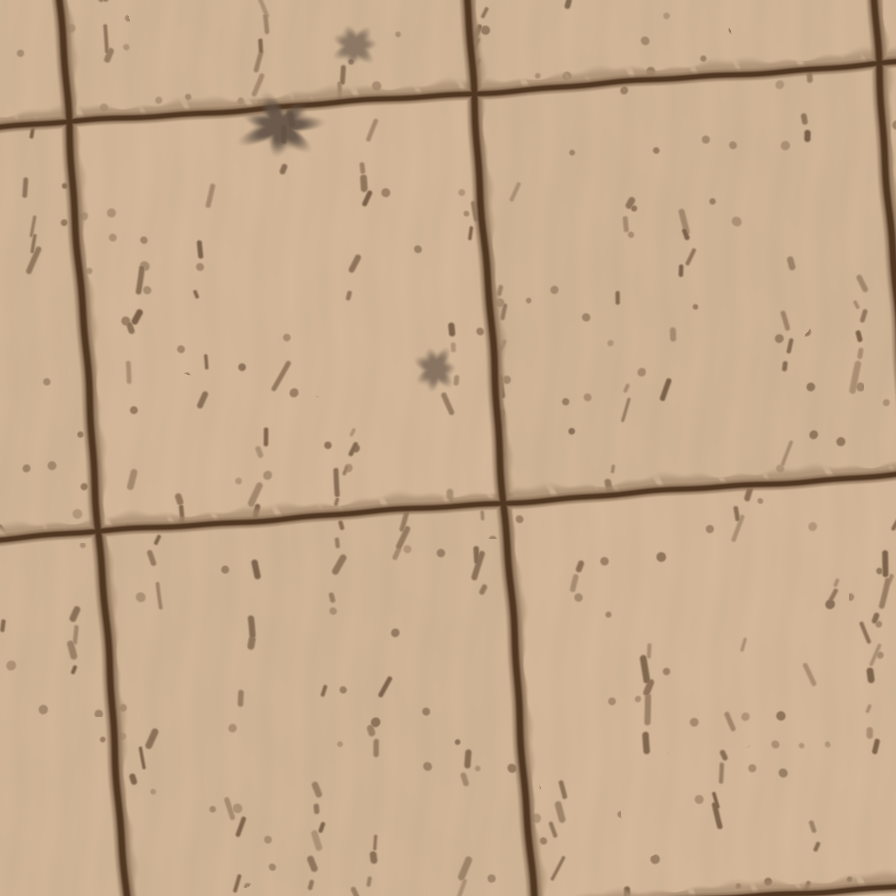
Give the GLSL for this texture, as a three.js fragment shader.

```glsl
varying vec2 vUv;

const vec2 CROSSING = vec2(0.5625, 0.439);    // where two joints meet
const vec2 TILE_RIGHT = vec2(0.452, 0.0325);  // one tile across
const vec2 TILE_UP = vec2(-0.034, 0.457);     // one tile up
const float TILE_SIZE = 0.455;
const vec2 JOINT_HALF = vec2(0.0046, 0.0036);
const vec2 BEVEL_WIDTH = vec2(0.017, 0.021);
const int VEINS = 5;
const float VEIN_STEPS = 22.0;
const float VEIN_LEAN = 0.15;
const float DOT_GRID = 15.0;

const vec3 STONE = vec3(0.815, 0.705, 0.585);
const vec3 PALE = vec3(0.87, 0.77, 0.65);
const vec3 BEVEL = vec3(0.65, 0.54, 0.43);
const vec3 HALO = vec3(0.56, 0.45, 0.35);
const vec3 JOINT = vec3(0.30, 0.20, 0.12);
const vec3 PIT = vec3(0.42, 0.32, 0.23);
const vec3 STAIN = vec3(0.38, 0.32, 0.27);

vec4 hash4(vec2 p) {
  vec4 n = vec4(dot(p, vec2(127.1, 311.7)), dot(p, vec2(269.5, 183.3)),
                dot(p, vec2(419.2, 371.9)), dot(p, vec2(73.7, 157.3)));
  return fract(sin(n) * 43758.5);
}

float capsule(vec2 p, vec2 halfAxis) {
  float h = clamp(dot(p, halfAxis) / dot(halfAxis, halfAxis), -1.0, 1.0);
  return length(p - halfAxis * h);
}

// Broken chains of elongated pits along leaning veins
float veinPits(vec2 q, vec2 id) {
  float ink = 0.0;
  for (int i = 0; i < VEINS; i++) {
    float fi = float(i);
    float seed = hash4(id + fi * 7.3).x;
    float root = (fi + 0.2 + 0.6 * seed) / float(VEINS);
    for (int j = -1; j <= 1; j++) {
      float s = floor(q.y * VEIN_STEPS) + float(j);
      vec4 h = hash4(vec2(s, seed * 91.0) + id);
      float y = (s + 0.5 + 0.5 * (h.x - 0.5)) / VEIN_STEPS;
      float x = root + VEIN_LEAN * (y - 0.5) + 0.015 * sin(y * 9.0 + seed * 40.0)
              + 0.008 * sin(y * 31.0 + fi) + 0.025 * (h.y - 0.5);
      float clump = sin(y * (6.0 + 5.0 * seed) + seed * 50.0) + 0.6 * sin(y * 17.0 + fi * 2.0);
      float present = step(h.w, 0.34 + 0.3 * clump);
      float halfLength = mix(0.006, 0.034, h.z * h.z);
      vec2 axis = halfLength * normalize(vec2(VEIN_LEAN + 1.1 * (h.y - 0.5), 1.0));
      float width = mix(0.002, 0.0065, fract(h.x * 7.0));
      float d = capsule(q - vec2(x, y), axis);
      float shape = 1.0 - smoothstep(width - 0.002, width + 0.006, d);
      ink = max(ink, present * shape * mix(0.4, 1.0, fract(h.y * 13.0)));
    }
  }
  return ink;
}

// Sparse cellular specks, gathered in loose patches
float dots(vec2 q, vec2 id) {
  vec2 g = q * DOT_GRID;
  vec4 h = hash4(floor(g) + id * 37.0);
  float patchiness = 0.5 + 0.5 * sin(q.x * 9.0 + id.y * 4.0) * sin(q.y * 7.0 + id.x * 3.0);
  float d = length(fract(g) - 0.3 - 0.4 * h.xy);
  float radius = mix(0.05, 0.13, h.z);
  return step(h.w, 0.26 * patchiness) * (1.0 - smoothstep(radius, radius + 0.1, d))
       * mix(0.35, 0.8, h.x);
}

float stain(vec2 center, vec2 radius, float spikes) {
  vec2 p = (vUv - center) / radius;
  float a = atan(p.y, p.x);
  float rim = 1.0 + spikes * (sin(a * 7.0 + 1.0) + 0.6 * sin(a * 4.0 + center.x * 60.0));
  return 1.0 - smoothstep(0.45, 1.1, length(p) / rim);
}

void main() {
  // Skewed tile coordinates
  vec2 p = vUv - CROSSING;
  float area = TILE_RIGHT.x * TILE_UP.y - TILE_RIGHT.y * TILE_UP.x;
  vec2 t = vec2(p.x * TILE_UP.y - p.y * TILE_UP.x,
                p.y * TILE_RIGHT.x - p.x * TILE_RIGHT.y) / area;
  t += 0.0022 * sin(t.yx * 9.0 + 1.0) + 0.0012 * sin(t.yx * 29.0);
  vec2 id = floor(t);
  vec2 q = t - id;
  vec2 edge = (q - step(0.5, q)) * TILE_SIZE;

  // Stone with faint leaning streaks
  float across = q.x - VEIN_LEAN * q.y + 0.01 * sin(q.y * 13.0);
  float streak = sin(across * 47.0 + id.y * 3.0) + 0.6 * sin(across * 113.0 + q.y * 4.0)
               + 0.5 * sin(q.y * 23.0 + sin(q.x * 17.0) * 2.0);
  vec3 color = STONE * (1.0 + 0.006 * streak + 0.02 * (hash4(id).y - 0.5));

  // Pits and specks
  float wear = max(veinPits(q, id), dots(q, id));
  color = mix(color, PIT, 0.85 * wear);

  // Worn bevels, wide on the right of and above each joint
  vec2 along = t.yx;
  vec2 rough = 0.8 + 0.2 * sin(along * 19.0 + id * 2.0) + 0.1 * sin(along * 67.0);
  vec2 bevel = smoothstep(vec2(-0.008), vec2(0.0), edge)
             * (1.0 - smoothstep(0.4 * BEVEL_WIDTH, BEVEL_WIDTH * rough, edge));
  color = mix(color, BEVEL, 0.7 * max(bevel.x, bevel.y));
  float scratch = smoothstep(0.55, 1.0, sin(t.x * 83.0 + edge.y * 90.0) * sin(t.x * 37.0));
  color = mix(color, PALE, 0.5 * scratch * bevel.y);

  // Dark joints with a soft halo
  vec2 halo = 1.0 - smoothstep(JOINT_HALF, 2.3 * JOINT_HALF, abs(edge));
  vec2 joint = 1.0 - smoothstep(0.35 * JOINT_HALF, 1.3 * JOINT_HALF, abs(edge));
  color = mix(color, HALO, 0.75 * max(halo.x, halo.y));
  color = mix(color, JOINT, 0.95 * max(joint.x, joint.y));

  // Ragged stains
  float blot = 0.9 * stain(vec2(0.313, 0.859), vec2(0.039, 0.029), 0.22);
  blot = max(blot, 0.6 * stain(vec2(0.396, 0.949), vec2(0.023, 0.021), 0.14));
  blot = max(blot, 0.65 * stain(vec2(0.486, 0.588), vec2(0.021, 0.023), 0.14));
  color = mix(color, STAIN, blot);

  gl_FragColor = vec4(color, 1.0);
}
```
